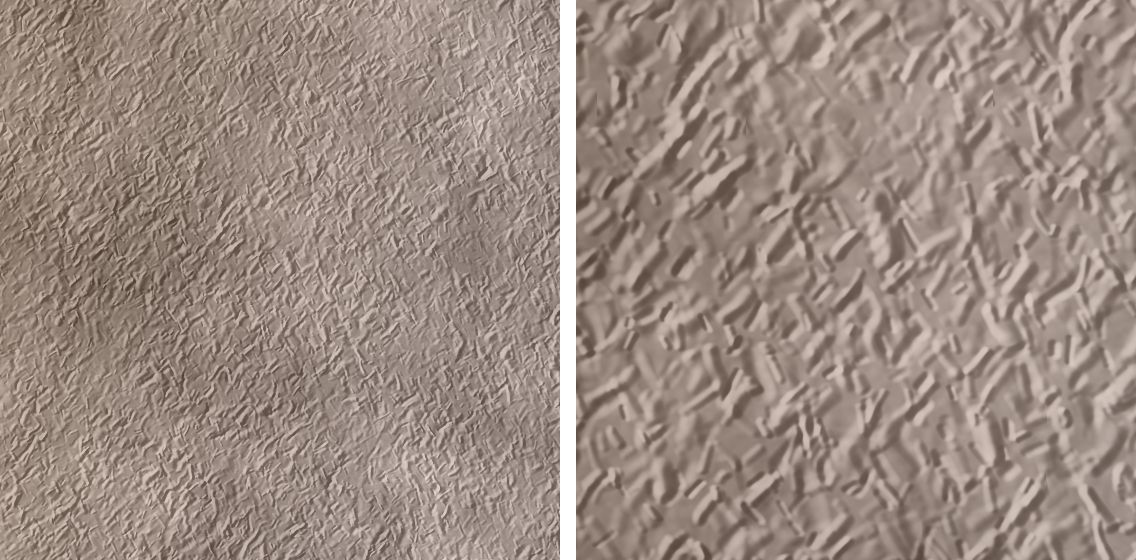
Left: the whole. Right: its middle third, enlarged.
Reproduce this texture procedurally as a Shadertoy shader.

```glsl
const vec3 CLAY = vec3(0.592, 0.532, 0.492);
const vec3 WARM_TINT = vec3(0.008, 0.000, -0.012);
const vec3 COOL_TINT = vec3(-0.002, 0.000, 0.014);
const vec2 LIGHT_DIR = vec2(-0.89, 0.46);

vec3 hash3(vec2 p) {
    vec3 q = fract(p.xyx * vec3(0.1031, 0.1030, 0.0973));
    q += dot(q, q.yxz + 33.33);
    return fract((q.xxy + q.yzz) * q.zyx);
}

float valueNoise(vec2 p) {
    vec2 cell = floor(p);
    vec2 f = fract(p);
    f = f * f * (3.0 - 2.0 * f);
    float low = mix(hash3(cell).x, hash3(cell + vec2(1, 0)).x, f.x);
    float high = mix(hash3(cell + vec2(0, 1)).x, hash3(cell + vec2(1, 1)).x, f.x);
    return mix(low, high, f.y);
}

float fbm(vec2 p) {
    float sum = 0.0;
    float weight = 0.5;
    for (int i = 0; i < 4; i++) {
        sum += weight * valueNoise(p);
        p = mat2(1.6, 1.2, -1.2, 1.6) * p + 7.3;
        weight *= 0.5;
    }
    return sum / 0.9375;
}

// Rounded ridge along a short segment
float ridge(vec2 p, float angle, float halfLength, float width) {
    vec2 axis = vec2(cos(angle), sin(angle));
    float along = clamp(dot(p, axis), -halfLength, halfLength);
    return 1.0 - smoothstep(0.0, width, length(p - axis * along));
}

// One scattered ridge per cell, leaning either way
float ridgeLayer(vec2 p, float seed, float steepShare) {
    vec2 base = floor(p);
    float height = 0.0;
    for (int y = -1; y <= 1; y++) {
        for (int x = -1; x <= 1; x++) {
            vec2 cell = base + vec2(x, y);
            vec3 place = hash3(cell + seed);
            vec3 shape = hash3(cell + seed + 151.7);
            float lean = place.z < steepShare ? 1.98 : 0.85;
            float angle = lean + (shape.x - 0.5) * 0.7;
            float halfLength = mix(0.14, 0.62, shape.y * shape.y);
            float width = mix(0.18, 0.34, shape.z);
            float rise = mix(0.25, 1.0, fract(shape.x * 17.0 + shape.z));
            rise *= fract(shape.y * 23.0 + place.z) < 0.35 ? -1.0 : 1.0;
            height += rise * ridge(p - cell - place.xy, angle, halfLength, width);
        }
    }
    return height;
}

float plasterHeight(vec2 p, float steepShare) {
    vec2 bend = vec2(valueNoise(p * 60.0), valueNoise(p * 60.0 + 31.0)) - 0.5;
    p += bend * 0.005;
    float height = 0.0;
    float scale = 34.0;
    for (int i = 0; i < 3; i++) {
        float seed = 19.0 + 43.0 * float(i);
        height += 36.0 / scale * ridgeLayer(p * scale + seed, seed, steepShare);
        scale *= 1.4;
    }
    return height + 0.20 * valueNoise(p * 150.0);
}

// Height difference towards the light
float relief(vec2 p, float reach, float steepShare) {
    vec2 offset = LIGHT_DIR * reach;
    return plasterHeight(p - offset, steepShare) - plasterHeight(p + offset, steepShare);
}

void mainImage(out vec4 fragColor, in vec2 fragCoord) {
    vec2 uv = fragCoord / iResolution.xy;
    vec2 p = fragCoord / iResolution.y;

    // Small trowelled patches among rough ones
    float roughness = mix(0.50, 1.05, smoothstep(0.32, 0.55, fbm(p * 17.0 + 4.0)));
    roughness *= mix(1.10, 0.90, uv.y);
    float steepShare = mix(0.30, 0.62, smoothstep(0.1, 0.9, uv.x));

    float slope = relief(p, 0.0013, steepShare) * roughness;
    float shade = 0.20 * tanh(2.9 * slope);

    // Broad stains, cloudy mottling and fine grain
    float stain = fbm(p * 3.5 + 12.0) - 0.5;
    float mottle = fbm(p * 13.0 + 27.0) - 0.5;
    float grain = valueNoise(p * 300.0) - 0.5;
    float tone = shade + 0.20 * stain + 0.16 * mottle + 0.03 * grain;

    // Paler towards the lower right, cooler there too
    float coolness = smoothstep(0.1, 1.1, uv.x + 0.35 * (1.0 - uv.y));
    tone += 0.04 * (coolness - 0.5);
    vec3 color = CLAY + mix(WARM_TINT, COOL_TINT, coolness) + tone;
    fragColor = vec4(clamp(color, 0.0, 1.0), 1.0);
}
```
